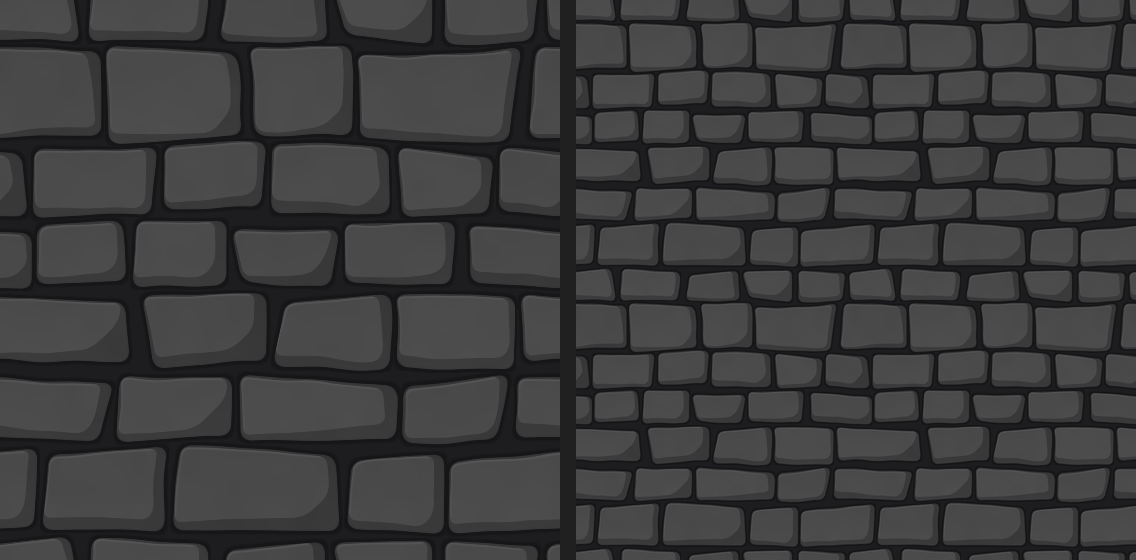
Left: one tile. Right: repeated 2 by 2.
A three.js fragment shader for this texture:

```glsl
varying vec2 vUv;

const float TAU = 6.2831853;
const float ROWS = 7.0;
const float ROW_ORIGIN = 0.048;
const float FEW_STONES = 4.0;       // stones in a tall row
const float SHORT_ROW = 0.14;       // rows below this height hold one more
const float JOINT_JITTER = 0.36;    // in stone widths
const float CORNER_ROUND = 0.022;
const float FACE_ROUND = 0.014;
const float RIM = 0.003;            // bevel on the lit sides
const vec2 BEVEL = vec2(0.0065, 0.0185);
const float MAX_CUT = 0.036;
const float EDGE = 0.001;

const vec3 MORTAR_DARK = vec3(0.086, 0.086, 0.097);
const vec3 MORTAR_LIGHT = vec3(0.112, 0.112, 0.122);
const vec3 BEVEL_COLOR = vec3(0.222);
const vec3 FACE_COLOR = vec3(0.291);
const vec3 RIM_COLOR = vec3(0.355);

float hash(vec2 p) {
  return fract(sin(dot(p, vec2(127.1, 311.7))) * 43758.5);
}

float wrap(float i, float n) { return floor(mod(i + 0.5, n)); }

// Value noise repeating every n cells
float wrapNoise(vec2 uv, float n, float seed) {
  vec2 p = uv * n, i = floor(p), f = fract(p);
  f = f * f * (3.0 - 2.0 * f);
  vec2 a = vec2(wrap(i.x, n), wrap(i.y, n)) + seed;
  vec2 b = vec2(wrap(i.x + 1.0, n), wrap(i.y + 1.0, n)) + seed;
  return mix(mix(hash(a), hash(vec2(b.x, a.y)), f.x),
             mix(hash(vec2(a.x, b.y)), hash(b), f.x), f.y);
}

vec2 wobble(vec2 uv, float n, float seed) {
  return vec2(wrapNoise(uv, n, seed), wrapNoise(uv, n, seed + 37.0)) - 0.5;
}

// Uneven course heights, periodic over ROWS
float rowEdge(float r) {
  float t = TAU * r / ROWS;
  float shift = 0.0096 * cos(t - 0.6) - 0.0063 * sin(2.0 * t) - 0.011 * cos(3.0 * t);
  return ROW_ORIGIN + r / ROWS + shift;
}

// Stagger of a course, keeping joints clear of the tile border
float stagger(float row) { return 0.13 + 0.75 * row + 0.2 * cos(0.5 * TAU * row); }

float joint(float c, float n, float row) {
  float jitter = JOINT_JITTER * (hash(vec2(wrap(c, n), row + 11.0)) - 0.5);
  return (c + stagger(row) + jitter) / n;
}

float smoothMax(float a, float b, float k) {
  float h = max(k - abs(a - b), 0.0) / k;
  return max(a, b) + 0.25 * k * h * h;
}

float side(vec2 p, vec2 a, vec2 b) {
  vec2 e = normalize(b - a);
  return dot(p - a, vec2(e.y, -e.x));
}

// Rounded quad, corners counterclockwise from lower left
float quad(vec2 p, vec2 bl, vec2 br, vec2 tr, vec2 tl, float k) {
  float across = smoothMax(side(p, br, tr), side(p, tl, bl), k);
  float up = smoothMax(side(p, bl, br), side(p, tr, tl), k);
  return smoothMax(across, up, k);
}

float faceQuad(vec2 p, vec2 bl, vec2 br, vec2 tr, vec2 tl, float cut) {
  float chip = dot(p - br, vec2(0.7071, -0.7071)) + cut;
  return smoothMax(quad(p, bl, br, tr, tl, FACE_ROUND), chip, FACE_ROUND);
}

// Mostly small insets, now and then a strongly slanted corner
vec2 cornerInset(vec2 id, float k) {
  float hx = hash(id + k * 7.3), hy = hash(id + k * 5.9 + 53.0);
  return vec2(0.0042 + 0.027 * pow(hx, 4.0), 0.0046 + 0.019 * hy * hy * hy);
}

float bevel(vec2 id, float k) { return BEVEL.x + BEVEL.y * hash(id + k * 3.7 + 91.0); }

void main() {
  vec2 p = vUv + vec2(0.008, 0.016) * wobble(vUv, 5.0, 3.0) + 0.007 * wobble(vUv, 14.0, 19.0);

  // Course
  float r = floor((p.y - ROW_ORIGIN) * ROWS);
  r += step(rowEdge(r + 1.0), p.y) - step(p.y, rowEdge(r));
  float row = wrap(r, ROWS);
  float bottom = rowEdge(r), top = rowEdge(r + 1.0);
  float count = FEW_STONES + step(2.5, row) * step(top - bottom, SHORT_ROW);

  // Stone within the course
  float c = floor(p.x * count - stagger(row));
  c += step(joint(c + 1.0, count, row), p.x) - step(p.x, joint(c, count, row));
  float left = joint(c, count, row), right = joint(c + 1.0, count, row);
  vec2 id = vec2(wrap(c, count), row + 1.0);

  // Outline
  vec2 bl = vec2(left, bottom) + cornerInset(id, 1.0);
  vec2 br = vec2(right, bottom) + cornerInset(id, 2.0) * vec2(-1.0, 1.0);
  vec2 tr = vec2(right, top) - cornerInset(id, 3.0);
  vec2 tl = vec2(left, top) + cornerInset(id, 4.0) * vec2(1.0, -1.0);
  float stone = quad(p, bl, br, tr, tl, CORNER_ROUND);

  // Front face, set in further at the right and below
  bl += vec2(RIM, bevel(id, 1.0));
  br += vec2(-bevel(id, 2.0), bevel(id, 3.0));
  tr -= vec2(bevel(id, 4.0), RIM);
  tl += vec2(RIM, -RIM);
  float cut = MAX_CUT * hash(id + 71.0);
  vec2 q = p + 0.004 * wobble(vUv, 18.0, 61.0);
  float face = faceQuad(q, bl, br, tr, tl, cut);

  // Light from the upper left
  vec2 toLight = vec2(-0.0025, 0.0035);
  float lean = (faceQuad(q + toLight, bl, br, tr, tl, cut) - face) / length(toLight);
  float rim = smoothstep(0.0035, 0.0, abs(face + 0.0015)) * smoothstep(0.3, 0.9, lean);

  // Colours
  float height = clamp((p.y - bottom) / (top - bottom), 0.0, 1.0);
  float tone = 0.012 * (0.5 - height) + 0.01 * (wrapNoise(vUv, 24.0, 83.0) - 0.5)
             + 0.012 * (hash(id + 29.0) - 0.5);
  vec3 color = mix(MORTAR_DARK, MORTAR_LIGHT, smoothstep(0.0035, 0.0085, stone));
  vec3 sideColor = BEVEL_COLOR + tone - 0.01 * smoothstep(-0.005, 0.0, stone);
  vec3 frontColor = mix(FACE_COLOR + tone, RIM_COLOR, 0.7 * rim);
  vec3 stoneColor = mix(sideColor, frontColor, smoothstep(EDGE, -EDGE, face));
  color = mix(color, stoneColor, smoothstep(EDGE, -EDGE, stone));
  gl_FragColor = vec4(color, 1.0);
}
```
